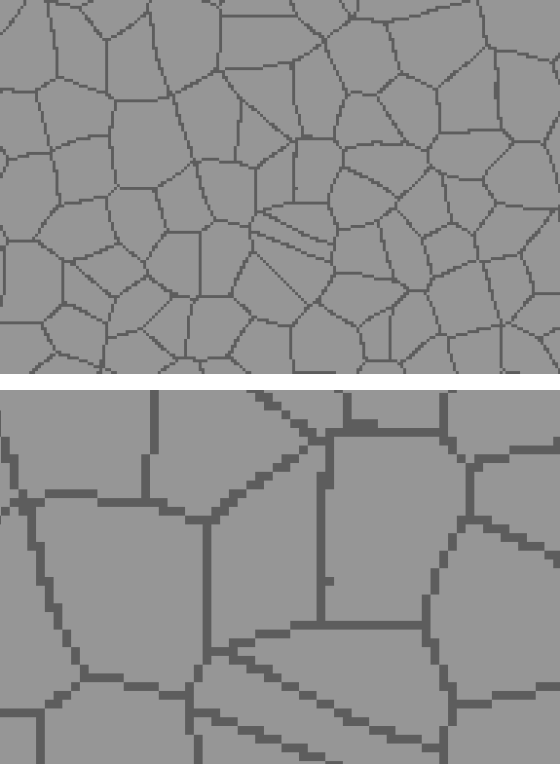
Top, the full canvas; bottom, a detail of the centre.
Write a Shadertoy shader that draws this pattern.

```glsl
#define ROWS 128.0          // blocks over the canvas height
#define CELLS 7.6           // candidate cells over the canvas height
#define DROP_LOW 0.12       // share of cells left out at the bottom
#define DROP_HIGH 0.46      // share of cells left out at the top
#define LINE_HALF 0.53      // half line width, in blocks
#define BEND 0.007          // bending of the cracks
#define SEED vec2(17.0, 43.0)
#define STONE vec3(0.59)
#define CRACK vec3(0.365)

vec3 hash3(vec2 cell) {
    vec3 p = fract(vec3(cell.xyx) * vec3(0.1031, 0.1030, 0.0973));
    p += dot(p, p.yxz + 33.33);
    return fract((p.xxy + p.yzz) * p.zyx);
}

// Layered sines bend the straight cell borders
vec2 bend(vec2 p) {
    vec2 wide = sin(p.yx * vec2(17.0, 15.0) + vec2(0.7, 2.1));
    vec2 fine = sin(p.yx * vec2(37.0, 41.0) + p * 13.0 + vec2(1.9, 0.4));
    return p + BEND * (wide + 0.4 * fine);
}

// Random site of a cell; omitted sites move far away
vec2 site(vec2 cell) {
    vec3 h = hash3(cell + SEED);
    float drop = mix(DROP_LOW, DROP_HIGH, clamp(cell.y / CELLS, 0.0, 1.0));
    return h.z < drop ? vec2(99.0) : h.xy;
}

// Distance to the nearest cell border, in cells
float borderDistance(vec2 p) {
    vec2 home = floor(p), local = p - home;
    vec2 nearest = vec2(99.0);
    for (int y = -2; y <= 2; y++)
    for (int x = -2; x <= 2; x++) {
        vec2 offset = vec2(x, y);
        vec2 toSite = offset + site(home + offset) - local;
        if (dot(toSite, toSite) < dot(nearest, nearest)) nearest = toSite;
    }
    float border = 9.0;
    for (int y = -2; y <= 2; y++)
    for (int x = -2; x <= 2; x++) {
        vec2 offset = vec2(x, y);
        vec2 toSite = offset + site(home + offset) - local;
        vec2 across = toSite - nearest;
        if (dot(across, across) > 0.00001)
            border = min(border, dot(0.5 * (nearest + toSite), normalize(across)));
    }
    return border;
}

// 1 where a block lies on a crack
float crackBlock(vec2 block) {
    vec2 p = bend((block + 0.5) / ROWS) * CELLS;
    return step(borderDistance(p) * ROWS / CELLS, LINE_HALF);
}

void mainImage(out vec4 fragColor, in vec2 fragCoord) {
    // Blend the four blocks around the nearest corner by pixel coverage
    float pixel = ROWS / iResolution.y;
    vec2 p = fragCoord * pixel;
    vec2 corner = floor(p + 0.5);
    vec2 cover = clamp((p - corner) / pixel + 0.5, 0.0, 1.0);

    float crack = 0.0;
    for (int i = 0; i < 4; i++) {
        vec2 side = vec2(i & 1, i >> 1);
        vec2 weight = mix(1.0 - cover, cover, side);
        float share = weight.x * weight.y;
        if (share > 0.0) crack += share * crackBlock(corner - 1.0 + side);
    }
    fragColor = vec4(mix(STONE, CRACK, crack), 1.0);
}
```
